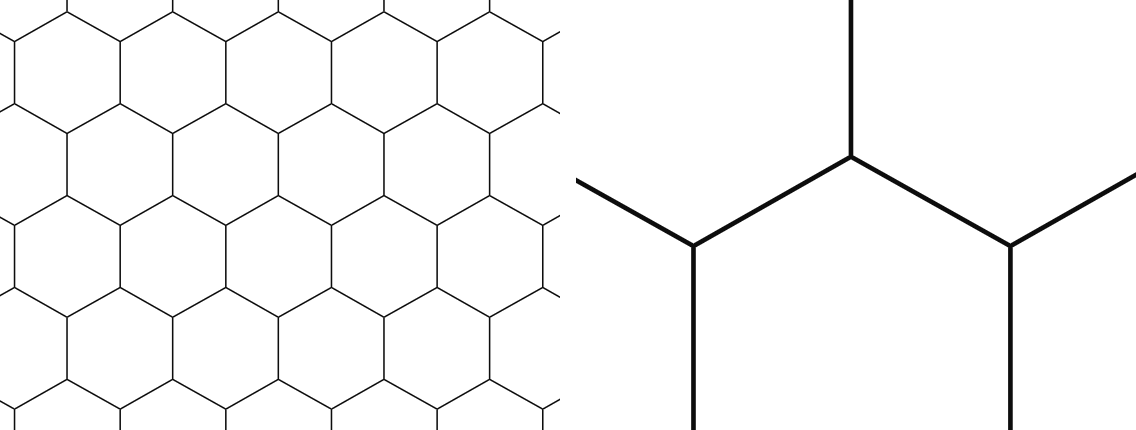
Left: the whole. Right: its middle third, enlarged.
Write a WebGL 2 fragment shader that draws this pattern.

```glsl
#version 300 es
precision highp float;
// Thin dark outlines of a honeycomb on white, with pointed tops and upright sides.
// Each row is mirrored about its centre line, so one zigzag and two sets of
// upright lines, one on either side of the zigzag, describe the whole pattern.

// Lengths are fractions of the canvas height.
#define PITCH 0.24569        // width of one hexagon
#define PEAK_OFFSET 0.12208  // from an upright side to the next peak
#define HALF_SIDE 0.0722     // half the length of an upright side
#define RISE 0.0693          // height of a slanted side
#define ORIGIN vec2(0.0338, 0.8311) // middle of one upright side
#define LINE_WIDTH 0.0036
#define INK vec3(0.05)
#define PAPER vec3(1.0)

uniform vec2 u_resolution;
out vec4 outColor;

// Distance to the nearest side of the honeycomb.
float honeycombDistance(vec2 p) {
    // Fold into one column and half of a two-row period.
    float rowHeight = 2.0 * HALF_SIDE + RISE;
    float x = mod(p.x, PITCH);
    float y = abs(mod(p.y + rowHeight, 2.0 * rowHeight) - rowHeight);

    // Slanted sides: a triangle wave from the upright side to the peak.
    bool rising = x < PEAK_OFFSET;
    float run = rising ? PEAK_OFFSET : PITCH - PEAK_OFFSET;
    float wave = (rising ? x : PITCH - x) / run;
    float above = y - (HALF_SIDE + RISE * wave);
    float slanted = abs(above) * run / length(vec2(run, RISE));

    // Upright sides: one set below the zigzag, the staggered set above it.
    float upright = above < 0.0 ? min(x, PITCH - x) : abs(x - PEAK_OFFSET);
    return min(slanted, upright);
}

void main() {
    float pixel = 1.0 / u_resolution.y;
    vec2 p = gl_FragCoord.xy * pixel - ORIGIN;

    // Ink coverage with an edge one pixel soft.
    float edge = 0.5 * LINE_WIDTH - honeycombDistance(p);
    float coverage = clamp(edge / pixel + 0.5, 0.0, 1.0);
    outColor = vec4(mix(PAPER, INK, coverage), 1.0);
}
```
